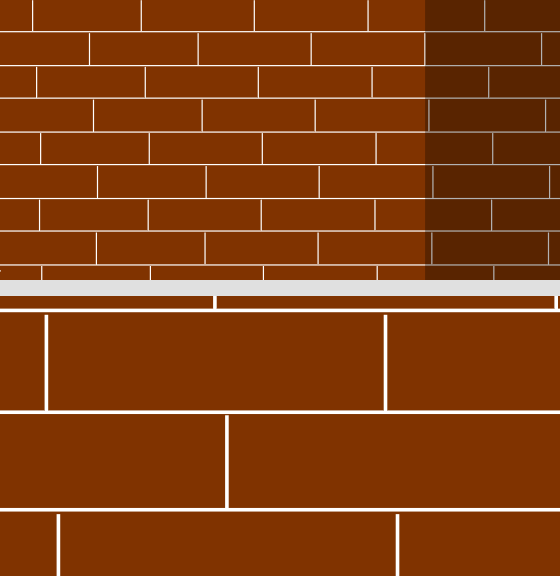
Top: the whole. Bottom: its middle third, enlarged.
Give the GLSL for this pattern, as a WebGL 2 fragment shader.

```glsl
#version 300 es
precision highp float;
// Brick wall in running bond: thin pale mortar on flat brown, with a
// translucent shadow band at the right. Courses repeat in pairs; each pair
// drifts sideways, and lines use exact box coverage for smooth edges.

uniform vec2 u_resolution;
out vec4 fragColor;

// Lengths are fractions of the canvas height, measured from the top left.
const vec3 BRICK = vec3(0.50, 0.20, 0.0);
const vec3 MORTAR = vec3(1.0);
const float SHADOW_LIGHT = 0.70;      // brightness kept inside the shadow
const float SHADOW_LEFT = 1.5182;
const float LINE_HALF = 0.00215;      // half the mortar thickness
const float PAIR_TOP = -0.0029;       // top of the first pair of courses
const float PAIR_HEIGHT = 0.2373;
const float UPPER_HEIGHT = 0.1161;    // upper course of each pair
const float STAGGER = 0.2031;         // shift of the lower course
const float UPPER_GAP = 0.0036;       // space between bed line and joint top
const float LOWER_GAP = 0.0052;
const vec2 CHIP_CENTER = vec2(0.0, 0.9674);
const float CHIP_RADIUS = 0.0026;

// Joint positions in a course, and sideways drift of each pair
const int JOINTS = 5;
const int PAIRS = 5;
const float JOINT_X[JOINTS] = float[](0.1165, 0.5045, 0.9082, 1.3145, 1.7311);
const float DRIFT[PAIRS] = float[](0.0, 0.0143, 0.0286, 0.0247, 0.0326);

// Fraction of a pixel centred on v that lies between lo and hi
float coverage(float v, float lo, float hi, float pixel) {
    float overlap = min(v + 0.5 * pixel, hi) - max(v - 0.5 * pixel, lo);
    return clamp(overlap / pixel, 0.0, 1.0);
}

float stripe(float v, float center, float pixel) {
    return coverage(v, center - LINE_HALF, center + LINE_HALF, pixel);
}

float mortarMask(vec2 p, float pixel) {
    float y = p.y - PAIR_TOP;
    float pair = floor(y / PAIR_HEIGHT);
    y -= pair * PAIR_HEIGHT;
    bool lower = y > UPPER_HEIGHT;

    // Bed lines between the courses
    float mask = max(stripe(y, 0.0, pixel), stripe(y, PAIR_HEIGHT, pixel));
    mask = max(mask, stripe(y, UPPER_HEIGHT, pixel));

    // Upright joints, starting just below the bed line above them
    float top = lower ? UPPER_HEIGHT + LOWER_GAP : UPPER_GAP;
    float bottom = lower ? PAIR_HEIGHT : UPPER_HEIGHT;
    float shift = DRIFT[clamp(int(pair), 0, PAIRS - 1)] + (lower ? STAGGER : 0.0);
    float joints = 0.0;
    for (int i = 0; i < JOINTS; i++) {
        joints = max(joints, stripe(p.x, JOINT_X[i] + shift, pixel));
    }
    return max(mask, joints * coverage(y, top, bottom, pixel));
}

void main() {
    float pixel = 1.0 / u_resolution.y;
    vec2 p = gl_FragCoord.xy * pixel;
    p.y = 1.0 - p.y;

    // Mortar and a small chip at the left edge
    float mask = mortarMask(p, pixel);
    float chip = clamp((CHIP_RADIUS - distance(p, CHIP_CENTER)) / pixel + 0.5, 0.0, 1.0);
    vec3 color = mix(BRICK, MORTAR, max(mask, chip));

    // Shadow band
    float shadow = clamp((p.x - SHADOW_LEFT) / pixel + 0.5, 0.0, 1.0);
    color *= mix(1.0, SHADOW_LIGHT, shadow);
    fragColor = vec4(color, 1.0);
}
```
